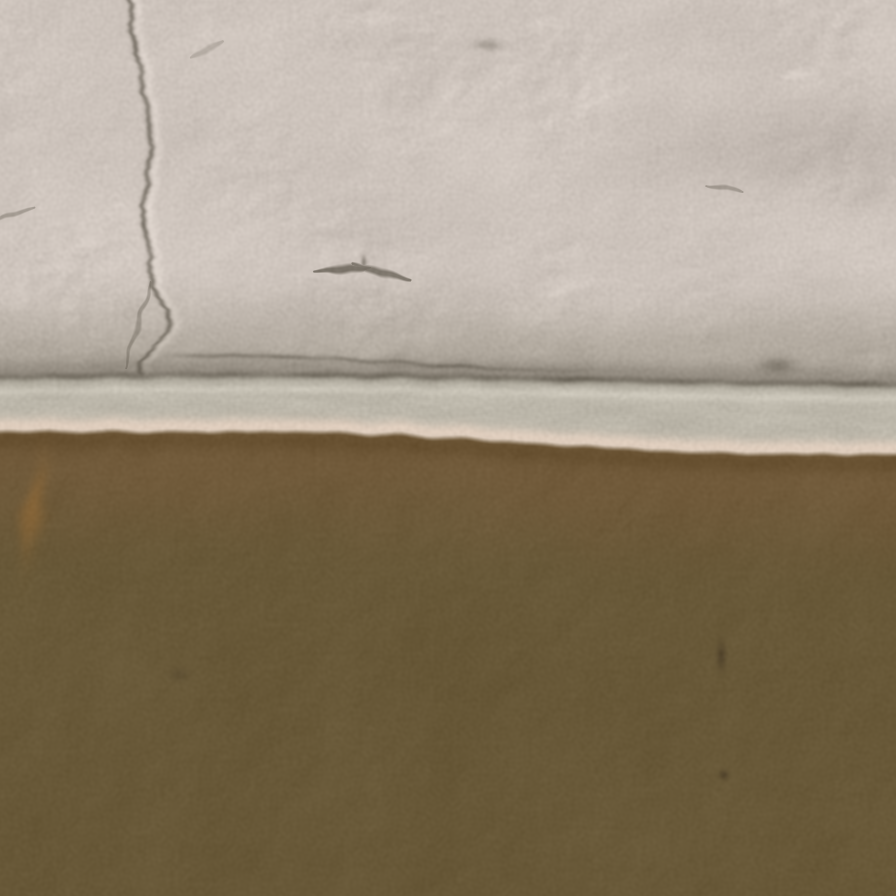
Reproduce this texture procedurally as a Shadertoy shader.

```glsl
// Cracked pale plaster above a narrow ledge and a brown painted wall.

const vec3 PLASTER = vec3(0.805, 0.768, 0.738);
const vec3 PLASTER_SHADE = vec3(0.675, 0.645, 0.600);
const vec3 LEDGE = vec3(0.735, 0.715, 0.665);
const vec3 LIP = vec3(0.890, 0.815, 0.750);
const vec3 BROWN = vec3(0.408, 0.346, 0.219);
const vec3 BROWN_TOP = vec3(0.445, 0.355, 0.230);
const vec3 OCHRE = vec3(0.600, 0.430, 0.220);
const vec3 DARK = vec3(0.335, 0.310, 0.265);
const float RELIEF = 0.11;
const float GRAIN = 0.035;

vec2 hash2(vec2 p) {
    vec3 q = fract(p.xyx * vec3(0.1031, 0.1030, 0.0973));
    q += dot(q, q.yzx + 33.33);
    return fract((q.xx + q.yz) * q.zy) * 2.0 - 1.0;
}

float gradNoise(vec2 p) {
    vec2 i = floor(p), f = fract(p);
    vec2 u = f * f * f * (f * (f * 6.0 - 15.0) + 10.0);
    vec2 e = vec2(1.0, 0.0);
    float a = dot(hash2(i), f);
    float b = dot(hash2(i + e.xy), f - e.xy);
    float c = dot(hash2(i + e.yx), f - e.yx);
    float d = dot(hash2(i + e.xx), f - e.xx);
    return mix(mix(a, b, u.x), mix(c, d, u.x), u.y);
}

float fbm(vec2 p) {
    float sum = 0.0, amp = 0.6;
    for (int i = 0; i < 4; i++) {
        sum += amp * gradNoise(p);
        p = mat2(1.6, 1.2, -1.2, 1.6) * p + 7.3;
        amp *= 0.5;
    }
    return sum;
}

float bump(float x, float center, float width) {
    float t = (x - center) / width;
    return exp(-t * t);
}

float spot(vec2 p, vec2 center, vec2 size) {
    vec2 q = (p - center) / size;
    return exp(-dot(q, q));
}

// Soft segment that thins toward both ends
float stroke(vec2 p, vec2 a, vec2 b, float width) {
    vec2 ab = b - a;
    float t = clamp(dot(p - a, ab) / dot(ab, ab), 0.0, 1.0);
    float w = width * (0.35 + 2.6 * t * (1.0 - t));
    return 1.0 - smoothstep(0.3 * w, 1.5 * w, length(p - a - ab * t));
}

float crackX(float y) {
    float x = mix(0.143, 0.168, smoothstep(1.02, 0.83, y));
    x += 0.021 * bump(y, 0.643, 0.027) - 0.009 * bump(y, 0.765, 0.035);
    x -= 0.012 * smoothstep(0.62, 0.59, y);
    return x + 0.008 * gradNoise(vec2(y * 45.0, 2.0)) + 0.004 * gradNoise(vec2(y * 120.0, 8.0));
}

vec3 plaster(vec2 p) {
    float shade = smoothstep(0.70, 0.595, p.y + 0.035 * fbm(p * vec2(5.0, 14.0)));
    vec3 col = mix(PLASTER, PLASTER_SHADE, 0.85 * shade);
    col += 0.05 * fbm(p * vec2(4.0, 9.0) + 3.0);
    col -= 0.045 * spot(p, vec2(0.92, 0.83), vec2(0.20, 0.05));

    // Trowel relief lit from the upper left
    vec2 q = p * vec2(15.0, 20.0);
    float slope = fbm(q) - fbm(q + vec2(0.10, -0.10));
    col += RELIEF * slope * (0.5 + smoothstep(-0.1, 0.3, gradNoise(p * 6.0 + 4.0)));

    // Main crack, its lit rim and a side branch
    float d = p.x - crackX(p.y);
    float depth = 0.55 + 0.25 * gradNoise(vec2(p.y * 30.0, 5.0));
    float span = smoothstep(0.576, 0.585, p.y);
    col += 0.05 * bump(d, 0.008, 0.005) * span;
    col = mix(col, DARK, depth * bump(d, 0.0, 0.0035) * span);
    vec2 wob = p + 0.005 * vec2(gradNoise(p * 50.0), gradNoise(p * 50.0 + 9.0));
    col = mix(col, DARK, 0.35 * stroke(wob, vec2(0.168, 0.683), vec2(0.140, 0.590), 0.003));

    // Chips and scratches
    float marks = 0.7 * stroke(wob, vec2(0.352, 0.697), vec2(0.412, 0.701), 0.0045);
    marks = max(marks, 0.65 * stroke(wob, vec2(0.395, 0.704), vec2(0.458, 0.687), 0.0045));
    marks = max(marks, 0.5 * spot(p, vec2(0.406, 0.707), vec2(0.003, 0.007)));
    marks = max(marks, 0.35 * stroke(wob, vec2(0.788, 0.793), vec2(0.828, 0.787), 0.003));
    marks = max(marks, 0.35 * stroke(wob, vec2(-0.01, 0.753), vec2(0.038, 0.768), 0.003));
    marks = max(marks, 0.22 * stroke(wob, vec2(0.212, 0.935), vec2(0.248, 0.953), 0.004));
    marks = max(marks, 0.30 * spot(wob, vec2(0.544, 0.951), vec2(0.014, 0.005)));
    col += 0.05 * spot(wob, vec2(0.89, 0.916), vec2(0.018, 0.005));
    return mix(col, DARK, marks);
}

vec3 brownWall(vec2 p, float below) {
    vec3 col = mix(BROWN_TOP, BROWN, smoothstep(0.02, 0.16, below + 0.04 * fbm(p * 8.0)));
    col += 0.025 * fbm(p * vec2(9.0, 6.0)) - 0.04 * bump(below, 0.010, 0.012);
    vec2 q = p * 24.0;
    col += 0.035 * (fbm(q) - fbm(q + vec2(0.12, -0.12)));
    float streak = bump(p.x, 0.040 + 0.15 * (p.y - 0.44) + 0.012 * gradNoise(p * 24.0), 0.010);
    col = mix(col, OCHRE, 0.55 * streak * bump(p.y, 0.43, 0.045));
    float pits = 0.55 * spot(p, vec2(0.805, 0.268), vec2(0.005, 0.014));
    pits += 0.55 * spot(p, vec2(0.808, 0.135), vec2(0.005, 0.005));
    pits += 0.25 * spot(p, vec2(0.200, 0.247), vec2(0.010, 0.007));
    return mix(col, vec3(0.25, 0.20, 0.13), pits);
}

void mainImage(out vec4 fragColor, in vec2 fragCoord) {
    vec2 p = fragCoord / iResolution.xy;
    float px = 1.0 / iResolution.y;
    float rough = gradNoise(vec2(p.x * 28.0, 1.0));
    float edge = mix(0.518, 0.493, smoothstep(0.30, 0.88, p.x)) + 0.004 * rough;
    float seam = 0.579 + 0.003 * sin(p.x * 5.0) - 0.005 * p.x * p.x + 0.003 * rough;

    // Ledge with a bright painted lip
    vec3 ledge = LEDGE + 0.07 * fbm(p * vec2(10.0, 55.0));
    ledge += 0.05 * bump(p.y, seam - 0.016, 0.005);
    ledge = mix(ledge, LIP, 0.9 * bump(p.y, edge + 0.006, 0.010));
    vec3 col = mix(ledge, plaster(p), smoothstep(seam - 0.004, seam + 0.004, p.y));

    // Shadowed seam and the finer line above it
    float breakUp = 0.65 + 0.5 * gradNoise(p * vec2(18.0, 60.0));
    col = mix(col, DARK, 0.75 * breakUp * bump(p.y, seam, 0.0045));
    col = mix(col, DARK, 0.28 * bump(p.y, seam + 0.008, 0.012));
    float upper = mix(0.603, 0.586, smoothstep(0.25, 0.65, p.x)) + 0.003 * rough;
    float reach = smoothstep(0.16, 0.25, p.x) * smoothstep(0.72, 0.50, p.x);
    col = mix(col, DARK, 0.6 * breakUp * reach * bump(p.y, upper, 0.003));
    col = mix(col, DARK, 0.45 * spot(p, vec2(0.868, 0.592), vec2(0.018, 0.008)));

    float soft = max(px, 0.004);
    col = mix(brownWall(p, edge - p.y), col, smoothstep(edge - soft, edge + soft, p.y));
    col += GRAIN * gradNoise(p * 190.0) * mix(0.6, 1.0, step(edge, p.y));
    fragColor = vec4(clamp(col, 0.0, 1.0), 1.0);
}
```
